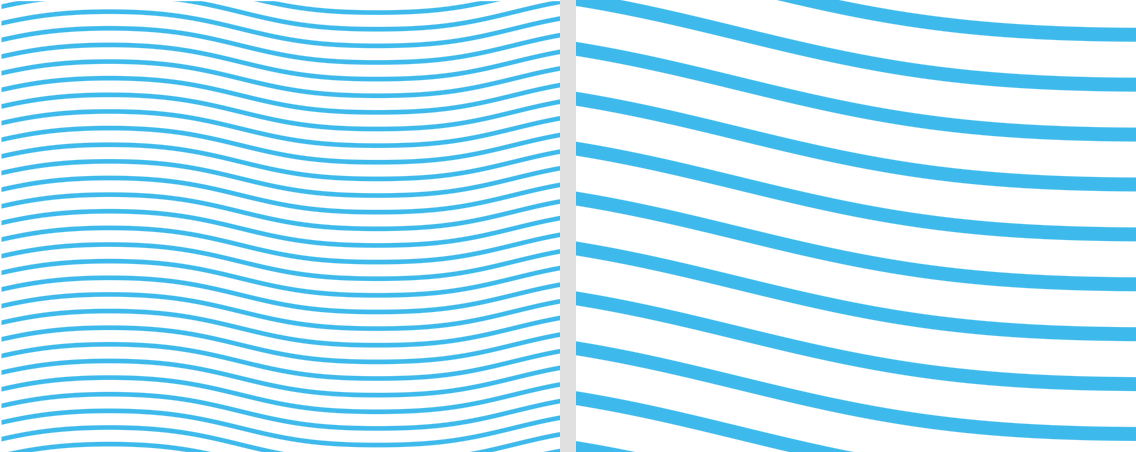
Left, the full canvas; right, a detail of the centre.
Write a Shadertoy shader that draws this pattern.

```glsl
// Evenly stacked sky-blue wave lines on white.
#define LINE_GAP 0.0368
#define LINE_WIDTH 0.0103
#define WAVE_HEIGHT 0.0378
#define WAVE_LENGTH 0.956
#define CREST_X 0.1955
#define FIRST_LINE_Y 0.9732
#define EDGE_MARGIN 0.0026
#define SOFTNESS 1.2
#define INK vec3(0.24, 0.73, 0.92)
#define PAPER vec3(1.0)

const float TAU = 6.2831853;

// Flattened crests, with slightly broader troughs, in the range -1 to 1
float waveProfile(float x) {
    float phase = TAU * (x - CREST_X) / WAVE_LENGTH;
    float rounded = (cos(phase) - 0.05 * cos(3.0 * phase)) / 0.95;
    return rounded + 0.02 * (cos(2.0 * phase) - 1.0);
}

// Vertical distance to the nearest line of the stack
float lineDistance(vec2 uv) {
    float y = uv.y - FIRST_LINE_Y - WAVE_HEIGHT * waveProfile(uv.x);
    return abs(fract(y / LINE_GAP + 0.5) - 0.5) * LINE_GAP;
}

void mainImage(out vec4 fragColor, in vec2 fragCoord) {
    vec2 uv = fragCoord / iResolution.xy;
    vec2 pixel = 1.0 / iResolution.xy;

    // Antialiased stroke
    float edge = (0.5 * LINE_WIDTH - lineDistance(uv)) / (SOFTNESS * pixel.y);
    float ink = clamp(edge + 0.5, 0.0, 1.0);

    // Thin blank margin at the left and top
    vec2 inside = vec2(uv.x, 1.0 - uv.y) - EDGE_MARGIN;
    vec2 margin = clamp(inside / pixel + 0.5, 0.0, 1.0);
    ink *= margin.x * margin.y;

    fragColor = vec4(mix(PAPER, INK, ink), 1.0);
}
```
